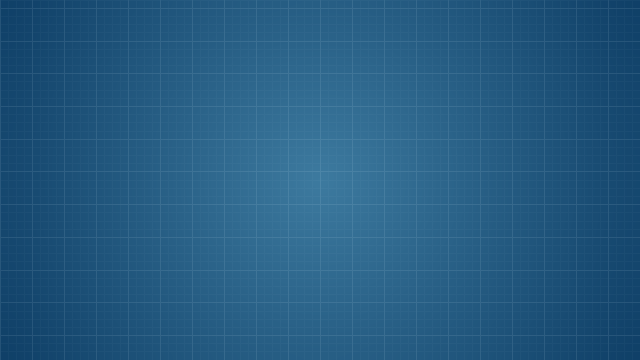
Give the GLSL for this pattern, as a WebGL 1 fragment shader.

```glsl
precision highp float;

uniform vec2 u_resolution;

#define CELLS vec2(20.0, 11.0)
#define CELL_PHASE vec2(0.0, 0.745)
#define SUBDIVISIONS 4.0
#define LINE_WIDTH 0.0018
#define MAJOR_STRENGTH 0.15
#define MINOR_STRENGTH 0.042
#define SEAM_SOFTNESS 0.995
#define CENTER_COLOR vec3(0.238, 0.478, 0.623)
#define EDGE_COLOR vec3(0.053, 0.241, 0.397)
#define LINE_COLOR vec3(0.88, 0.96, 1.00)

const float PI = 3.14159265;

// Box-filtered grid lines, each centred on the nearest pixel to stay crisp.
float gridCoverage(vec2 uv, vec2 count, vec2 phase) {
  vec2 index = floor(uv * count - phase + 0.5);
  vec2 position = (index + phase) / count * u_resolution;
  vec2 snapped = floor(position + 0.001) + 0.5;
  vec2 dist = abs(gl_FragCoord.xy - snapped);
  float width = LINE_WIDTH * u_resolution.y;
  vec2 coverage = clamp(0.5 * (width + 1.0) - dist, 0.0, min(width, 1.0));
  return max(coverage.x, coverage.y);
}

// Offset from the centre that wraps smoothly at the canvas edges.
vec2 wrappedOffset(vec2 uv) {
  return asin(SEAM_SOFTNESS * sin(PI * (uv - 0.5))) / PI;
}

void main() {
  vec2 uv = gl_FragCoord.xy / u_resolution;
  vec2 canvas = vec2(u_resolution.x / u_resolution.y, 1.0);

  // Radial glow
  float radius = length(wrappedOffset(uv) * canvas);
  vec3 color = mix(CENTER_COLOR, EDGE_COLOR, min(radius, 1.0));

  // Fine and coarse rulings
  float minor = gridCoverage(uv, CELLS * SUBDIVISIONS, CELL_PHASE * SUBDIVISIONS);
  float major = gridCoverage(uv, CELLS, CELL_PHASE);
  float ink = max(minor * MINOR_STRENGTH, major * MAJOR_STRENGTH);

  gl_FragColor = vec4(mix(color, LINE_COLOR, ink), 1.0);
}
```
